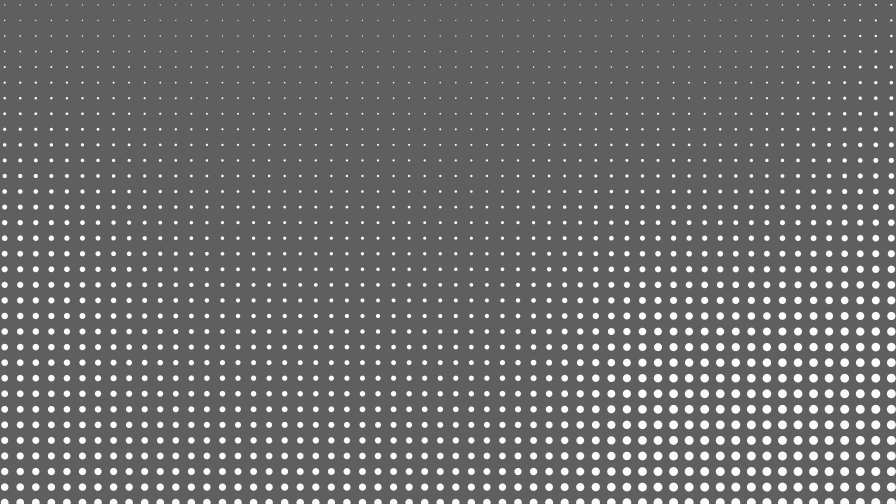
This pattern is drawn by a WebGL 2 fragment shader. Its source:

```glsl
#version 300 es
precision highp float;

#define PITCH 0.030864
#define GRID_ORIGIN vec2(0.0093, 0.0027)
#define BACKGROUND vec3(0.373)
#define DOT_COLOR vec3(0.985)
#define TOP_RADIUS 0.029
#define LINEAR_GROWTH 0.083
#define CURVED_GROWTH 0.128
#define LEFT_SWELL 0.083
#define RIGHT_SWELL 0.113
#define CORNER_SWELL 0.075

uniform vec2 u_resolution;
out vec4 fragColor;

// Soft elliptical hill with value 1 at its center
float hill(vec2 p, vec2 center, vec2 size) {
    vec2 q = (p - center) / size;
    return exp(-dot(q, q));
}

// Dot radius at a grid point, as a fraction of the pitch
float dotRadius(vec2 p, float aspect) {
    float depth = clamp(1.0 - p.y, 0.0, 1.0);
    float radius = TOP_RADIUS + depth * (LINEAR_GROWTH + CURVED_GROWTH * depth);

    // Broad swells along the left and right sides
    radius += LEFT_SWELL * hill(p, vec2(0.0, 0.48), vec2(0.32));
    float rightSide = smoothstep(0.52, 0.76, p.x / aspect);
    float band = (p.y - 0.30) / 0.32;
    radius += RIGHT_SWELL * rightSide * exp(-band * band);
    radius += CORNER_SWELL * hill(p, vec2(aspect + 0.05, 0.70), vec2(0.21, 0.32));
    return radius;
}

void main() {
    float pixel = 1.0 / u_resolution.y;
    float aspect = u_resolution.x * pixel;
    vec2 p = gl_FragCoord.xy * pixel;

    // Nearest point of the square grid
    vec2 center = round((p - GRID_ORIGIN) / PITCH) * PITCH + GRID_ORIGIN;
    float radius = PITCH * dotRadius(center, aspect);

    // Antialiased disc; dots below a pixel wide fade with their size
    float coverage = clamp((radius - length(p - center)) / pixel + 0.5, 0.0, 1.0);
    coverage *= min(1.0, 2.0 * radius / pixel + 0.15);

    fragColor = vec4(mix(BACKGROUND, DOT_COLOR, coverage), 1.0);
}
```
